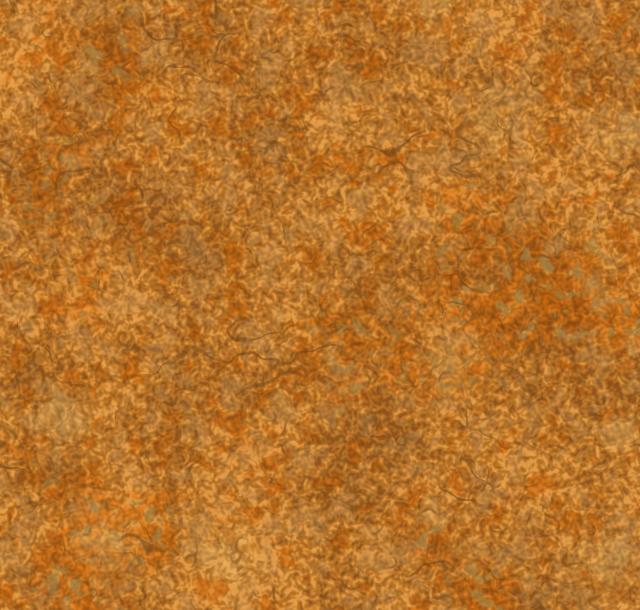
This texture is drawn by a WebGL 1 fragment shader. Its source:

```glsl
precision highp float;
// Weathered ochre stone: fine wormy grain, rust patches, pale spots and hairline cracks.
uniform vec2 u_resolution;

#define GRAIN_SCALE 72.0
#define GRAIN_CONTRAST 1.0
#define GRAIN_WARP 0.006
#define BLOTCH_SCALE 4.0
#define BLOTCH_CONTRAST 0.34
#define PATCH_SCALE 3.1
#define RUST_AMOUNT 0.75
#define TAN_AMOUNT 0.7
#define CRACK_SCALE 13.0
#define CRACK_DEPTH 0.5
#define SPOT_SCALE 4.5
#define SPOT_AMOUNT 0.45

const vec3 UMBER = vec3(0.61, 0.36, 0.12);
const vec3 OCHRE = vec3(0.70, 0.44, 0.16);
const vec3 GOLD  = vec3(0.77, 0.49, 0.17);
const vec3 SAND  = vec3(0.83, 0.57, 0.26);
const vec3 TAN   = vec3(0.72, 0.50, 0.25);
const vec3 RUST  = vec3(0.71, 0.37, 0.06);
const vec3 CRACK = vec3(0.42, 0.26, 0.10);
const vec3 PALE  = vec3(0.83, 0.65, 0.36);
const vec3 LICHEN = vec3(0.65, 0.53, 0.27);

float hash(vec2 p) {
  return fract(sin(dot(p, vec2(127.1, 311.7))) * 43758.5453);
}

vec2 turn(vec2 p) {
  return mat2(0.8, 0.6, -0.6, 0.8) * p;
}

float slope(vec2 cell, vec2 offset) {
  float angle = 6.2832 * hash(cell);
  return dot(vec2(cos(angle), sin(angle)), offset);
}

// Gradient noise centred on zero
float noise(vec2 p) {
  vec2 i = floor(p), f = fract(p);
  vec2 u = f * f * f * (f * (f * 6.0 - 15.0) + 10.0);
  vec2 x = vec2(1.0, 0.0), y = vec2(0.0, 1.0);
  float low = mix(slope(i, f), slope(i + x, f - x), u.x);
  float high = mix(slope(i + y, f - y), slope(i + 1.0, f - 1.0), u.x);
  return mix(low, high, u.y);
}

float fbm(vec2 p) {
  float sum = 0.0, amp = 1.0;
  for (int k = 0; k < 4; k++) {
    sum += amp * noise(p);
    p = turn(p) * 2.1 + 17.3;
    amp *= 0.55;
  }
  return sum;
}

// Thin dark line along the zero contour of the noise
float hairline(vec2 p, float width) {
  return 1.0 - smoothstep(width * 0.3, width, abs(noise(p)));
}

// Soft round spots, one in some cells of a jittered grid
float spots(vec2 p) {
  vec2 cell = floor(p);
  float sum = 0.0;
  for (int j = -1; j <= 1; j++) {
    for (int i = -1; i <= 1; i++) {
      vec2 c = cell + vec2(float(i), float(j));
      vec2 centre = c + 0.2 + 0.6 * vec2(hash(c + 3.1), hash(c + 8.7));
      float radius = mix(0.15, 0.4, hash(c + 5.5));
      float present = step(0.62, hash(c + 1.9));
      sum += present * (1.0 - smoothstep(0.0, radius, length(p - centre)));
    }
  }
  return min(sum, 1.0);
}

void main() {
  vec2 p = gl_FragCoord.xy / u_resolution.y;
  vec2 warp = vec2(noise(p * 38.0), noise(p * 38.0 + 51.0));
  vec2 q = turn(p + GRAIN_WARP * warp);

  // Tone from fine grain and broad blotches
  float coarse = noise(q * GRAIN_SCALE);
  float fine = noise(turn(q) * GRAIN_SCALE * 2.1 + 9.0);
  float tone = GRAIN_CONTRAST * (0.55 * coarse + 0.5 * fine);
  tone += BLOTCH_CONTRAST * fbm(p * BLOTCH_SCALE + 23.0) + 0.15 * noise(p * 30.0);

  vec3 color = mix(UMBER, OCHRE, smoothstep(-0.34, -0.08, tone));
  color = mix(color, GOLD, smoothstep(-0.04, 0.14, tone));
  color = mix(color, SAND, smoothstep(0.10, 0.32, tone));
  color *= 1.0 + 0.16 * clamp(tone, -0.7, 0.6);

  // Greyer tan and small rust stains
  float tint = fbm(p * 17.0 + 61.0) + 0.5 * noise(q * 55.0 + 33.0);
  color = mix(color, TAN * (1.0 + 0.4 * tone), TAN_AMOUNT * smoothstep(0.08, 0.35, tint));
  color = mix(color, RUST * (1.0 + 0.4 * tone), RUST_AMOUNT * smoothstep(0.16, 0.5, -tint));

  // Large rust patches broken into flecks, with some lichen
  float region = smoothstep(0.22, 0.55, fbm(p * PATCH_SCALE + 4.0));
  float fleck = noise(q * 42.0 + 14.0) + 0.5 * coarse;
  color = mix(color, RUST * (1.0 + 0.5 * tone), RUST_AMOUNT * region * smoothstep(-0.3, 0.15, fleck));
  color = mix(color, LICHEN, 0.6 * region * smoothstep(0.2, 0.4, -fleck));

  // Pale worn spots
  float spot = spots(p * SPOT_SCALE + 0.6 * warp * 0.3);
  color = mix(color, PALE * (1.0 + 0.3 * tone), SPOT_AMOUNT * spot);

  // Long hairline cracks and short dark wiggles
  vec2 bent = p + 0.012 * warp;
  float crack = hairline(bent * CRACK_SCALE * vec2(0.8, 1.3) + 5.0, 0.05);
  crack *= smoothstep(0.12, 0.38, noise(p * 6.0 + 71.0));
  float wiggle = hairline(q * 36.0 + 87.0, 0.11) * smoothstep(0.12, 0.4, noise(p * 27.0 + 40.0));
  color = mix(color, CRACK, CRACK_DEPTH * max(crack, 0.8 * wiggle));

  gl_FragColor = vec4(clamp(color, 0.0, 1.0), 1.0);
}
```
